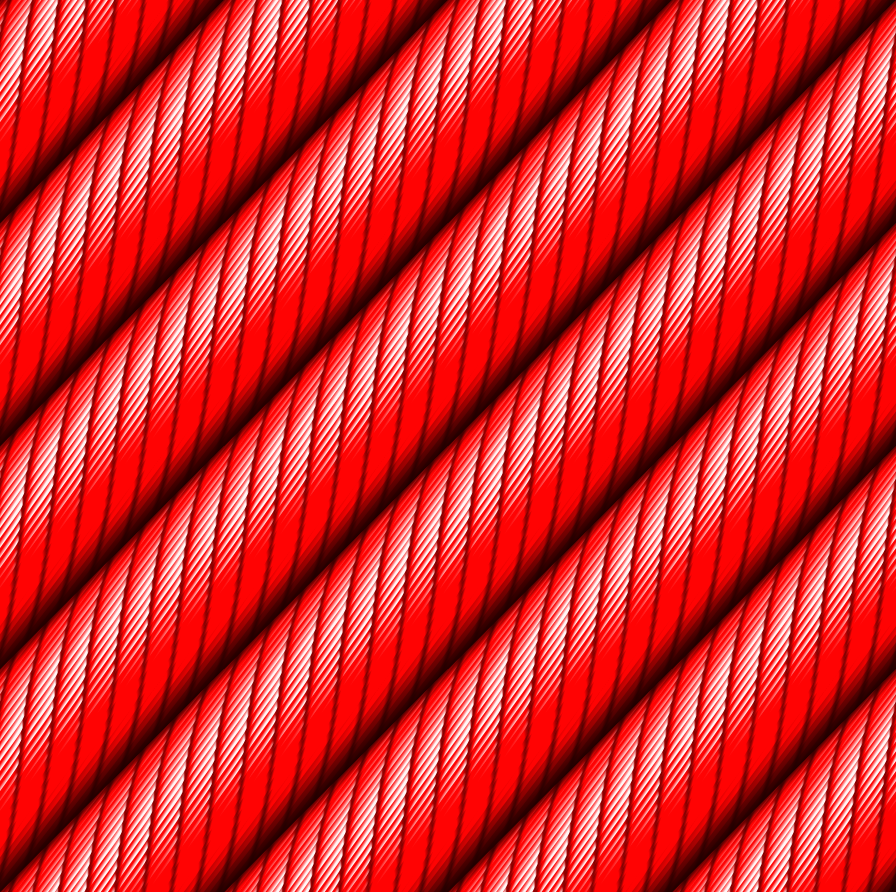
A Shadertoy shader for this texture:

```glsl
// Glossy red twisted ropes laid side by side along the rising diagonal.
// Each rope is a rounded bar wound with helical strands, and each strand is
// wound with fine fibres; a ramp from dark through red to white shades them.

const float ROPES = 4.0;          // ropes across and down
const float STRANDS = 7.0;        // strands along a rope per tile
const float STRAND_TWIST = 5.6;   // strand turns per radian around a rope
const float STRAND_START = -0.12;
const float ROPE_ROUNDNESS = 0.7; // 0 flat, 1 full cylinder
const float STRAND_ROUNDNESS = 0.95;
const float FIBRES = 15.0;        // fibres per radian around a rope
const float FIBRE_TWIST = 0.65;   // fibre slant across a strand
const float EXPOSURE = 1.35;      // brightness of the red body
const float GLOSS_CENTER = 0.31;  // place of the highlight across a rope
const float GLOSS_WIDTH = 0.24;
const float GLOSS_GAIN = 1.4;
const float GLOSS_BIAS = 0.33;
const float STREAK_UPPER = 0.7;   // streak contrast above the highlight
const float STREAK_LOWER = 1.6;   // and below it
const float GROOVE_WIDTH = 0.2;
const float GROOVE_DEPTH = 0.62;
const float VARIATION = 0.2;      // difference between fibres
const vec3 SHADOW = vec3(0.12, 0.0, 0.0);
const vec3 RED = vec3(1.0, 0.01, 0.01);
const vec3 SHINE = vec3(1.0, 0.97, 0.97);
const int SAMPLES = 2;            // antialiasing grid per side

float hash(vec2 p) {
    vec3 q = fract(p.xyx * vec3(0.1031, 0.1030, 0.0973));
    q += dot(q, q.yzx + 33.33);
    return fract((q.x + q.y) * q.z);
}

// Angle around a rounded bar seen from the side, from its 0..1 profile
float surfaceAngle(float across, float roundness) {
    return asin(roundness * (2.0 * across - 1.0));
}

vec3 ropeColor(vec2 uv) {
    // Rope: 0 at its upper left seam, 1 at its lower right seam
    vec2 tile = uv * ROPES;
    float across = fract(tile.x - tile.y);
    float angle = surfaceAngle(across, ROPE_ROUNDNESS);

    // Strands wind around the rope, fibres around each strand
    float strandPhase = STRANDS * tile.y + STRAND_TWIST * angle + STRAND_START;
    float strand = fract(strandPhase);
    float fibrePhase = FIBRES * angle
                     + FIBRE_TWIST * surfaceAngle(strand, STRAND_ROUNDNESS);
    float fibre = fract(fibrePhase);
    float ridge = fibre * smoothstep(1.0, 0.85, fibre) * 1.15;
    vec2 fibreId = vec2(mod(floor(strandPhase), STRANDS), floor(fibrePhase) + 40.0);
    float wear = (hash(fibreId) - 0.5) * VARIATION;

    // Body shading: seam shadows, strand grooves, fibre lines
    float body = smoothstep(-0.04, 0.09, across) * smoothstep(1.02, 0.72, across);
    float edge = min(strand, 1.0 - strand);
    body *= 1.0 - GROOVE_DEPTH * smoothstep(GROOVE_WIDTH, 0.0, edge);
    body *= 0.78 + 0.35 * ridge + 0.4 * wear;

    // Highlight: pale on the left of a strand, bright on its right,
    // broken into streaks by the fibres
    float offset = (across - GLOSS_CENTER) / GLOSS_WIDTH;
    float lobe = exp(-offset * offset);
    float crest = mix(0.4, 1.0, strand)
                * smoothstep(0.0, 0.3, strand) * smoothstep(1.0, 0.9, strand);
    float contrast = mix(STREAK_UPPER, STREAK_LOWER, smoothstep(0.1, 0.5, across));
    float streak = contrast * (ridge - 0.5) * smoothstep(0.0, 0.5, lobe);
    float gloss = GLOSS_GAIN * lobe * crest - GLOSS_BIAS
                + streak * smoothstep(0.0, 0.35, crest) + wear;

    vec3 color = mix(SHADOW, RED, clamp(body * EXPOSURE, 0.0, 1.0));
    return mix(color, SHINE, clamp(gloss, 0.0, 1.0) * smoothstep(0.1, 0.5, body));
}

void mainImage(out vec4 fragColor, in vec2 fragCoord) {
    vec3 sum = vec3(0.0);
    for (int i = 0; i < SAMPLES * SAMPLES; i++) {
        vec2 cell = vec2(i % SAMPLES, i / SAMPLES) + 0.5;
        vec2 jitter = cell / float(SAMPLES) - 0.5;
        sum += ropeColor((fragCoord + jitter) / iResolution.xy);
    }
    fragColor = vec4(sum / float(SAMPLES * SAMPLES), 1.0);
}
```
